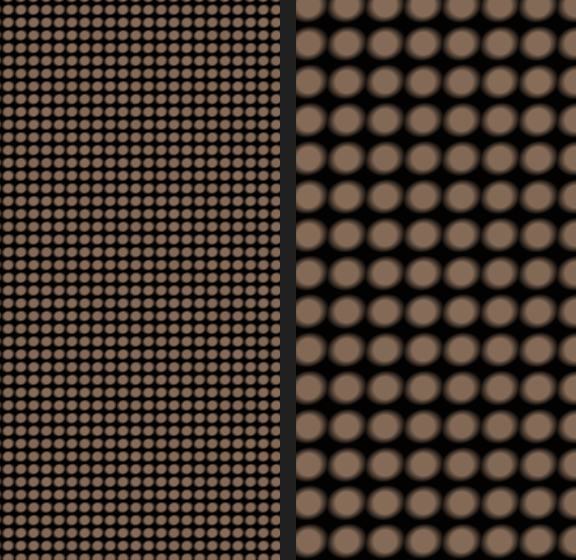
Left, the full canvas; right, a detail of the centre.
Write a Shadertoy shader that draws this pattern.

```glsl
// Rows of soft tan beads on near-black, in a square grid.
// Each bead is a flat round core that fades linearly out to a slightly tilted ellipse;
// neighbouring halos merge by maximum, and layered sines vary the brightness.

const float BEADS_ACROSS = 21.943;
const vec2 GRID_PHASE = vec2(0.64, 0.12);   // centre of the first bead, in cells
const float CORE_RADIUS = 0.288;
const vec2 HALO_RADII = vec2(0.555, 0.455);
const float HALO_TILT = 0.30;
const float BRIGHTNESS_SPREAD = 0.02;
const vec3 GAP_COLOR = vec3(0.012, 0.008, 0.007);
const vec3 BEAD_COLOR = vec3(0.518, 0.416, 0.338);

vec2 rotate(vec2 p, float angle) {
    float c = cos(angle), s = sin(angle);
    return vec2(c * p.x + s * p.y, c * p.y - s * p.x);
}

// 1 inside the core, falling linearly to 0 at the edge of the halo
float beadLight(vec2 p, float coreRadius, vec2 haloRadii, float tilt) {
    float dist = max(length(p), 1e-4);
    vec2 direction = rotate(p / dist, tilt);
    float reach = 1.0 / length(direction / haloRadii);
    return clamp((reach - dist) / (reach - coreRadius), 0.0, 1.0);
}

// Slow variation between beads, from -1 to 1
float layeredSines(vec2 cell) {
    return 0.6 * sin(cell.x * 0.7 + cell.y * 0.9)
         + 0.4 * sin(cell.x * 1.3 - cell.y * 0.6 + 0.8);
}

vec3 beadTint(vec2 cell, vec3 base, float spread) {
    return base * (1.0 + spread * layeredSines(cell));
}

void mainImage(out vec4 fragColor, in vec2 fragCoord) {
    // Square cells, measured in canvas widths
    vec2 grid = fragCoord / iResolution.x * BEADS_ACROSS - GRID_PHASE;
    vec2 cell = floor(grid + 0.5);
    vec2 local = grid - cell;

    // Halos reach into the cells on either side
    vec3 color = GAP_COLOR;
    for (int i = -1; i <= 1; i++) {
        vec2 offset = vec2(float(i), 0.0);
        float light = beadLight(local - offset, CORE_RADIUS, HALO_RADII, HALO_TILT);
        vec3 tint = beadTint(cell + offset, BEAD_COLOR, BRIGHTNESS_SPREAD);
        color = max(color, mix(GAP_COLOR, tint, light));
    }
    fragColor = vec4(color, 1.0);
}
```
